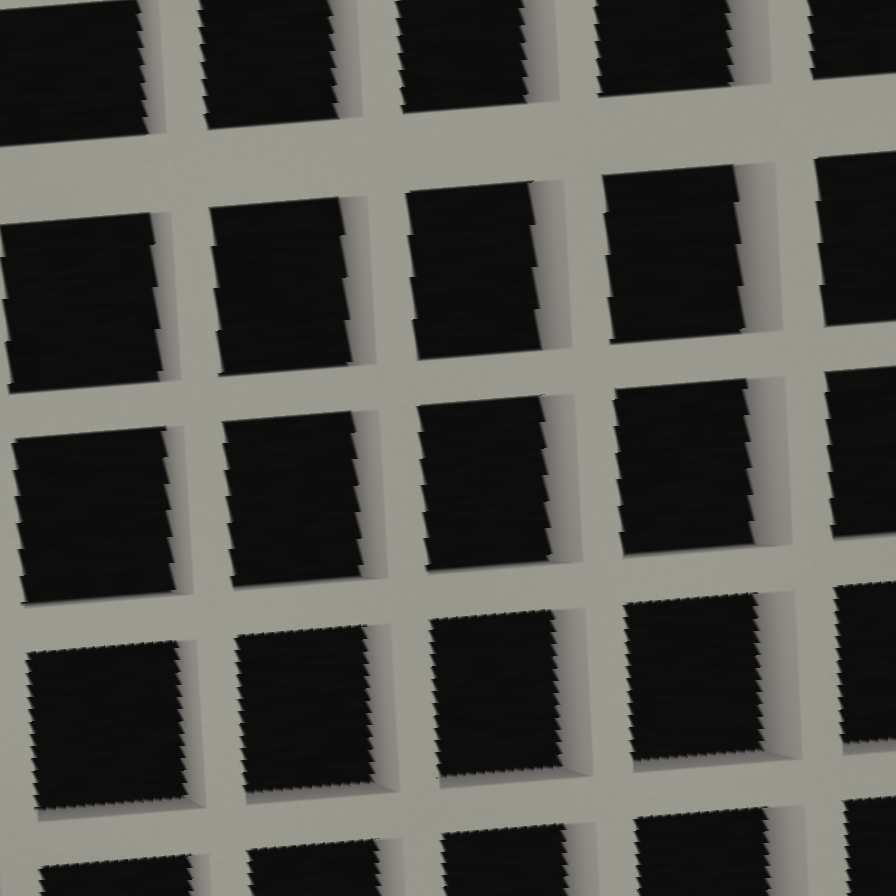
Give the GLSL for this pattern, as a Shadertoy shader.

```glsl
// A tilted pale lattice of deep square openings in front of darkness.
// The plane is sheared into column and row coordinates, each cell is cut by
// edge distances, and its right and lower inner walls widen across the grid.

float hash(vec2 p) {
    vec3 q = fract(p.xyx * vec3(0.1031, 0.1030, 0.0973));
    q += dot(q, q.yzx + 33.33);
    return fract((q.x + q.y) * q.z);
}

float noise(vec2 p) {
    vec2 i = floor(p), f = fract(p);
    f = f * f * (3.0 - 2.0 * f);
    return mix(mix(hash(i), hash(i + vec2(1, 0)), f.x),
               mix(hash(i + vec2(0, 1)), hash(i + vec2(1, 1)), f.x), f.y);
}

float sawtooth(float x) {
    return fract(x) - 0.5;
}

void mainImage(out vec4 fragColor, in vec2 fragCoord) {
    vec2 uv = fragCoord / iResolution.xy;
    float down = 1.0 - uv.y;
    float pixel = 1.0 / iResolution.y;

    // Columns: leaning, converging, and slightly wider toward both sides
    float x = ((uv.x - 0.0625 * down) / (1.0 - 0.02 * down) - 0.421) / 0.2217;
    float across = 1.0113 * x - 0.0113 * x * x * x;
    float column = floor(across);
    float pitch = 0.219 + 0.0085 * (column + 0.5) * (column + 0.5);
    float left = fract(across) * pitch - 0.021;
    float right = (1.0 - fract(across)) * pitch - 0.021;

    // Rows: evenly spaced, with one heavy rail under the first
    float y = down + 0.0825 * uv.x - 0.01;
    float row = floor(y / 0.24);
    float top = y - row * 0.24;
    float rail = row == 0.0 ? 0.084 : 0.047;
    float bottom = 0.24 - rail - top;

    // Visible depth of the inner walls
    float sideDepth = 0.026 + 0.0065 * (column + 2.0);
    float sillDepth = 0.0025 + 0.0005 * max(row, 0.0) * row * row;

    // Ragged steps along the dark edges, coarsest in the middle rows
    float stepSize = 0.013 + 0.036 * exp(-1.2 * (row - 1.2) * (row - 1.2));
    float jag = 0.0065 * sawtooth(top / stepSize + hash(vec2(column, row) + 9.0));
    float teeth = row > 2.0 ? 0.0025 * sawtooth(left / 0.011) : 0.0;

    float opening = min(min(left, right), min(top, bottom));
    float hole = min(min(left - 0.002 - jag, right - sideDepth + jag),
                     min(top - 0.001 + teeth, bottom - sillDepth + teeth));

    // Front face, with faint mottling and broad light variation
    float grain = noise(uv * 190.0) - 0.5;
    vec3 face = vec3(0.60, 0.60, 0.56) + 0.008 * grain
              + 0.025 * (noise(uv * 4.0) - 0.5);

    // Inner walls darken with depth and meet in a mitred corner
    float sideT = clamp(right / sideDepth, 0.0, 1.0);
    float sillT = clamp(bottom / sillDepth, 0.0, 1.0);
    vec3 side = mix(vec3(0.55, 0.54, 0.515), vec3(0.40, 0.39, 0.38), sideT * sideT);
    side *= 1.03 - 0.25 * top;
    vec3 sill = mix(vec3(0.49, 0.48, 0.46), vec3(0.39, 0.38, 0.37), sillT);
    vec3 wall = mix(side, sill, smoothstep(-0.08, 0.08, sideT - sillT));

    // Darkness behind, with weak horizontal streaks
    vec3 dark = vec3(0.05, 0.05, 0.048)
              + 0.012 * (noise(vec2(uv.x * 35.0, y * 170.0)) - 0.5);

    vec3 color = mix(face, wall, smoothstep(0.0, max(0.004, 1.5 * pixel), opening));
    float blur = max(0.0028, pixel);
    color = mix(color, dark, smoothstep(-blur, blur, hole));
    fragColor = vec4(color, 1.0);
}
```
